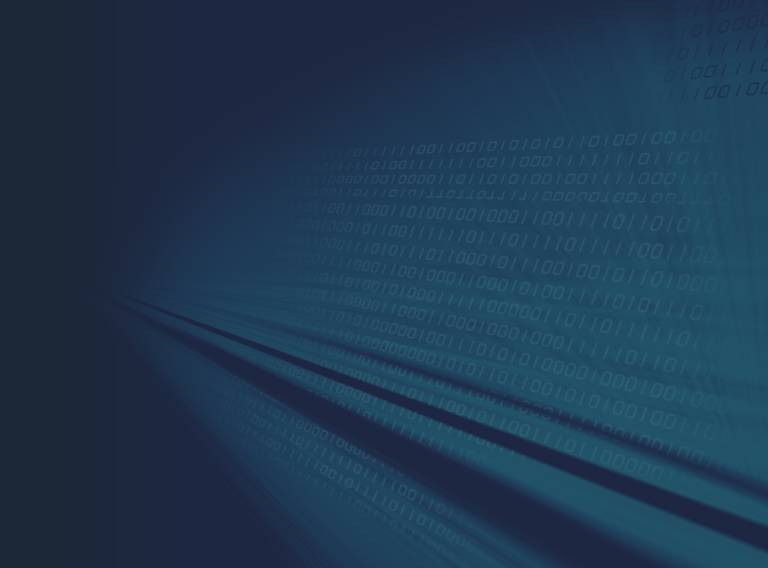
This background is drawn by a WebGL 1 fragment shader. Its source:

```glsl
precision highp float;
// Deep blue backdrop: fanned light streaks, dark beams and rows of slanted marks.
uniform vec2 u_resolution;

#define BEAM_APEX vec2(0.106, 0.479)
#define RAY_APEX vec2(1.364, 0.95)
#define ROW_APEX vec2(-0.4225, 0.319)
#define BEAM_GRAIN 0.20
#define RAY_GRAIN 0.24
#define MARK_PITCH 0.0145
#define MARK_SLANT 0.35
#define MARK_STRENGTH 0.30

const vec3 SLATE = vec3(0.108, 0.153, 0.215);
const vec3 NAVY = vec3(0.116, 0.152, 0.258);
const vec3 BLUE = vec3(0.118, 0.225, 0.335);
const vec3 TEAL = vec3(0.130, 0.325, 0.410);
const vec3 MARK = vec3(0.270, 0.440, 0.510);

float hash(vec2 p) {
  return fract(sin(dot(p, vec2(127.1, 311.7))) * 43758.5453);
}

float noise(vec2 p) {
  vec2 i = floor(p), f = fract(p);
  f = f * f * (3.0 - 2.0 * f);
  return mix(mix(hash(i), hash(i + vec2(1, 0)), f.x),
             mix(hash(i + vec2(0, 1)), hash(i + vec2(1, 1)), f.x), f.y);
}

// Two octaves of noise, centred on zero
float grain(vec2 p) {
  return 0.6 * noise(p) + 0.4 * noise(p * vec2(2.3, 1.4) + 17.0) - 0.5;
}

float fall(float a, float b, float x) {
  return 1.0 - smoothstep(a, b, x);
}

float band(float x, float halfWidth, float soft) {
  return fall(halfWidth - soft, halfWidth + soft, abs(x));
}

// Slope of the line joining an apex on the left to p
float slopeFrom(vec2 apex, vec2 p) {
  return (p.y - apex.y) / max(p.x - apex.x, 0.02);
}

// Brightness of the broad glow, the streaks and the beams
float lightLevel(vec2 p) {
  float s = slopeFrom(BEAM_APEX, p);
  float streak = grain(vec2(s * 55.0, p.x * 2.5));

  // Upper glow behind a soft diagonal edge
  float d = dot(p - vec2(0.176, 0.405), vec2(0.5, 0.87));
  float upper = 0.68 * smoothstep(-0.158, 0.335, d) + 0.26 * smoothstep(0.26, 0.8, d);
  upper *= smoothstep(0.07, 0.42, p.x) * (0.35 + 0.65 * smoothstep(-0.05, 0.15, p.y));

  // Lower wedge
  float lower = smoothstep(0.53, 0.66, s + 0.05 * streak);
  lower *= fall(0.75, 1.4, s + 0.25 * streak);
  lower *= 0.7 * smoothstep(0.05, 0.6, p.x);
  float level = mix(upper, lower, smoothstep(0.49, 0.54, s));

  // Streaks along the beams, and rays rising from the right corner
  level *= 1.0 + 2.0 * BEAM_GRAIN * streak * smoothstep(-0.25, 0.2, s);
  float a = (p.x - RAY_APEX.x) / max(RAY_APEX.y - p.y, 0.06);
  float rays = grain(vec2(a * 34.0, p.y * 2.0));
  level += RAY_GRAIN * rays * smoothstep(0.55, 1.1, p.x) * fall(0.2, 0.4, s)
         * smoothstep(0.1, 0.4, level);

  // Dark beams
  float upperBeam = band(s - 0.2735 - 0.063 * (p.x - 0.704), 0.013, 0.014);
  float mainBeam = band(s - 0.3775, 0.018, 0.006);
  float wideBeam = band(s - 0.51 + 0.02 * streak, 0.038, 0.03);
  level *= 1.0 - 0.8 * upperBeam * smoothstep(0.25, 0.75, p.x);
  level *= 1.0 - 0.97 * mainBeam * smoothstep(0.12, 0.25, p.x);
  level *= 1.0 - 0.95 * wideBeam * smoothstep(0.2, 0.4, p.x);
  return clamp(level, 0.0, 1.0);
}

// Coverage of slanted frames and ticks set in perspective rows
float rowMarks(vec2 p, float slope) {
  float depth = p.x - ROW_APEX.x;
  bool low = slope > 0.022;
  float pitch = low ? 0.031 : 0.0225;
  float row = low ? (slope - 0.047) / pitch : (slope + 0.003) / pitch;
  float y = fract(row + 0.5) - 0.5;
  float cellWidth = MARK_PITCH / pitch;
  float column = log(depth) / MARK_PITCH + MARK_SLANT * y / cellWidth;
  float x = (fract(column) - 0.5) * cellWidth;
  float pick = hash(vec2(floor(column), floor(row + 0.5) + (low ? 40.0 : 0.0)));
  vec2 q = abs(vec2(x, y)) - vec2(0.3 * cellWidth, 0.24);
  float frame = abs(max(max(q.x, q.y), (q.x + q.y + 0.06) * 0.707));
  float tick = max(abs(x), q.y);
  float pixel = 1.0 / (u_resolution.y * pitch * depth);
  return fall(0.02, 0.02 + 1.2 * pixel, pick < 0.45 ? frame : tick);
}

void main() {
  vec2 p = gl_FragCoord.xy / u_resolution.y;
  p.y = 1.0 - p.y;
  float level = lightLevel(p);
  vec3 base = mix(SLATE, NAVY, smoothstep(0.0, 0.4, p.x));
  vec3 color = mix(base, BLUE, smoothstep(0.0, 0.5, level));
  color = mix(color, TEAL, smoothstep(0.4, 1.0, level));

  // Pale marks in the middle and below, dark ones in the top right
  float slope = slopeFrom(ROW_APEX, p);
  float marks = rowMarks(p, slope);
  float end = mix(1.34, 0.9, smoothstep(0.3, 0.4, slope));
  float pale = smoothstep(0.42, 0.75, p.x + 0.12 * smoothstep(0.3, 0.4, slope));
  pale *= fall(end - 0.2, end, p.x) * smoothstep(-0.062, -0.058, slope);
  pale *= smoothstep(0.15, 0.5, level) * fall(0.52, 0.56, slope);
  float dark = smoothstep(1.1, 1.28, p.x) * fall(-0.085, -0.081, slope);
  color = mix(color, MARK, MARK_STRENGTH * marks * pale);
  color = mix(color, NAVY, 0.5 * marks * dark);
  gl_FragColor = vec4(color, 1.0);
}
```
